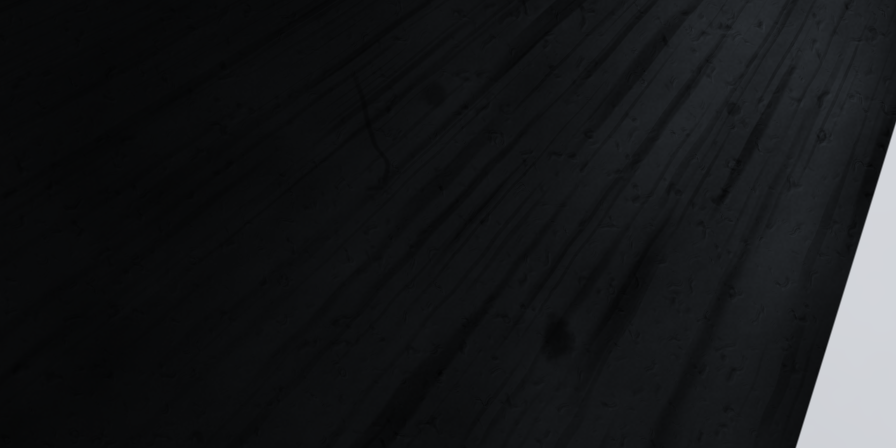
A Shadertoy shader for this texture:

```glsl
float hash(vec2 cell) {
    vec3 q = fract(vec3(cell.xyx) * 0.1031);
    q += dot(q, q.yzx + 33.33);
    return fract((q.x + q.y) * q.z);
}

float noise(vec2 p) {
    vec2 cell = floor(p), f = fract(p);
    f = f * f * (3.0 - 2.0 * f);
    return mix(mix(hash(cell), hash(cell + vec2(1, 0)), f.x),
               mix(hash(cell + vec2(0, 1)), hash(cell + vec2(1, 1)), f.x), f.y);
}

float fbm(vec2 p) {
    float sum = 0.0, weight = 0.5;
    for (int i = 0; i < 5; i++) {
        sum += weight * noise(p);
        p = mat2(1.6, 1.2, -1.2, 1.6) * p + 7.3;
        weight *= 0.5;
    }
    return sum;
}

// Ragged chips, one candidate per jittered cell
float chips(vec2 p, float scale) {
    vec2 warped = p * scale + 0.7 * (vec2(noise(p * 60.0), noise(p * 60.0 + 31.0)) - 0.5);
    vec2 cell = floor(warped);
    float depth = 0.0;
    for (int y = -1; y <= 1; y++)
    for (int x = -1; x <= 1; x++) {
        vec2 id = cell + vec2(x, y);
        vec2 d = warped - id - 0.2 - 0.6 * vec2(hash(id), hash(id + 57.0));
        d = mat2(0.8, -0.6, 0.6, 0.8) * d * vec2(1.0, 1.9);
        float radius = 0.36 * hash(id + 113.0);
        depth = max(depth, smoothstep(radius, radius * 0.3, length(d)) * step(0.12, radius));
    }
    return depth;
}

float surfaceHeight(vec2 p) {
    return 0.55 * fbm(p * 24.0) - 0.35 * chips(p, 15.0) - 0.2 * chips(p + 3.7, 27.0);
}

// Dark grooves fanning out from a point beyond the upper right
float grooves(vec2 p) {
    vec2 away = vec2(2.4, 2.03) - p;
    float slope = away.x / away.y + 0.006 * (noise(p * 14.0) - 0.5);
    float reach = length(away);
    float broad = noise(vec2(slope * 17.0, reach * 1.2));
    float medium = noise(vec2(slope * 43.0 + 9.0, reach * 2.0));
    float fine = noise(vec2(slope * 105.0 + 4.0, reach * 3.0));
    float cut = smoothstep(0.62, 0.9, medium) + 0.6 * smoothstep(0.65, 0.9, fine);
    return 0.3 * (broad - 0.5) + 0.36 * cut;
}

float smudge(vec2 p, vec2 centre, vec2 size) {
    vec2 d = (p - centre) / size;
    return smoothstep(1.3, 0.5, length(d) + 0.9 * (fbm(p * 40.0) - 0.5));
}

void mainImage(out vec4 fragColor, in vec2 fragCoord) {
    vec2 p = fragCoord / iResolution.y;
    p.x *= 2.0 * iResolution.y / iResolution.x;
    float edge = (p.x - 1.776 - 0.308 * p.y) * 0.956;

    // Broad light, strongest near the upper right
    float light = 0.033 + 0.045 * smoothstep(0.15, 1.65, p.x);
    vec2 glow = (p - vec2(1.79, 0.84)) / vec2(0.36, 0.5);
    light += 0.068 * exp(-dot(glow, glow));
    light += 0.008 * exp(-pow((p.x - 0.75 - 0.6 * p.y) / 0.35, 2.0));
    light *= 1.0 - 0.3 * smoothstep(-0.16, 0.0, edge);

    // Worn surface
    float streak = mix(0.45, 1.0, smoothstep(0.2, 1.1, p.x)) * grooves(p);
    float mottle = fbm(p * 5.0) - 0.48;
    vec2 lean = vec2(-0.004, 0.005);
    float relief = surfaceHeight(p - lean) - surfaceHeight(p + lean);
    float pits = 0.22 * chips(p, 15.0) + 0.12 * chips(p + 3.7, 27.0);
    float grain = noise(p * 190.0) - 0.5;
    light *= 1.06 - streak + 0.45 * mottle + 0.4 * relief - pits + 0.1 * grain;

    // Larger stains and a thin crack
    float stain = smudge(p, vec2(1.242, 0.24), vec2(0.032, 0.05));
    stain = max(stain, 0.6 * smudge(p, vec2(0.965, 0.79), vec2(0.03, 0.025)));
    float crackX = 0.8 + 0.25 * (0.78 - p.y) + 0.06 * (noise(vec2(p.y * 22.0, 5.0)) - 0.5);
    float crack = smoothstep(0.009, 0.002, abs(p.x - crackX));
    crack *= smoothstep(0.56, 0.62, p.y) * smoothstep(0.86, 0.78, p.y);
    light *= 1.0 - 0.5 * max(stain, 0.7 * crack);

    vec3 wall = max(light, 0.012) * vec3(0.92, 1.0, 1.09);

    // Pale area past the slanted edge
    vec3 pale = vec3(0.82, 0.83, 0.85) + 0.03 * (p.y - 0.3) + 0.02 * (fbm(p * 4.0) - 0.5);
    float blend = 1.2 / iResolution.y;
    fragColor = vec4(mix(wall, pale, smoothstep(-blend, blend, edge)), 1.0);
}
```
